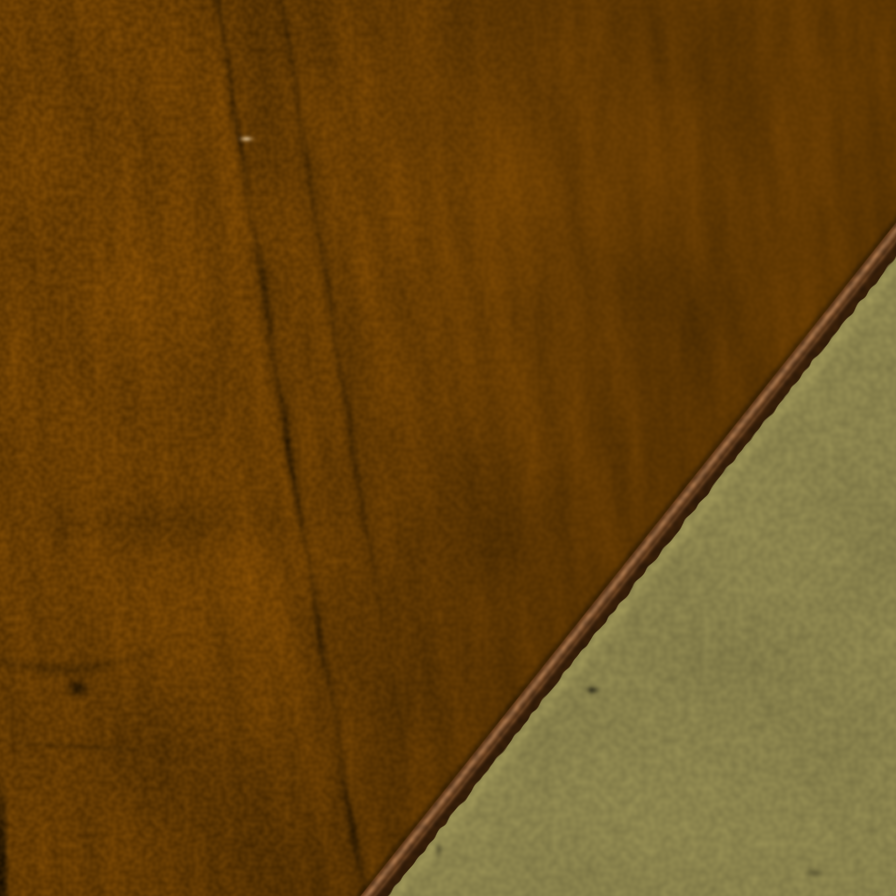
This texture is drawn by a WebGL 1 fragment shader. Its source:

```glsl
precision highp float;

uniform vec2 u_resolution;

vec2 hashGradient(vec2 cell) {
  vec3 h = fract(cell.xyx * vec3(0.1031, 0.1030, 0.0973));
  h += dot(h, h.yzx + 33.33);
  float angle = 6.2832 * fract((h.x + h.y) * h.z);
  return vec2(cos(angle), sin(angle));
}

float gradientNoise(vec2 p) {
  vec2 i = floor(p), f = fract(p);
  vec2 w = f * f * f * (f * (f * 6.0 - 15.0) + 10.0);
  float a = dot(hashGradient(i), f);
  float b = dot(hashGradient(i + vec2(1, 0)), f - vec2(1, 0));
  float c = dot(hashGradient(i + vec2(0, 1)), f - vec2(0, 1));
  float d = dot(hashGradient(i + vec2(1, 1)), f - vec2(1, 1));
  return mix(mix(a, b, w.x), mix(c, d, w.x), w.y);
}

float fbm(vec2 p) {
  float sum = 0.0, amp = 0.6;
  for (int i = 0; i < 4; i++) {
    sum += amp * gradientNoise(p);
    p = p * 2.03 + 17.1;
    amp *= 0.5;
  }
  return sum;
}

// Soft elliptical spot
float blob(vec2 p, vec2 center, vec2 radius) {
  vec2 q = (p - center) / radius;
  return exp(-dot(q, q));
}

float ridge(float d, float width) {
  return exp(-d * d / (width * width));
}

vec3 leather(vec2 uv, float edge) {
  // Broad light and shade
  float shade = 0.97 + 0.22 * fbm(uv * vec2(5.0, 4.0) + 3.0);
  shade += 0.10 * blob(uv, vec2(0.45, 0.70), vec2(0.22, 0.20));
  shade += 0.09 * blob(uv, vec2(0.08, 0.78), vec2(0.20, 0.30));
  shade += 0.06 * blob(uv, vec2(0.15, 0.30), vec2(0.20, 0.12));
  shade -= 0.09 * smoothstep(-0.28, 0.0, edge);
  shade -= 0.08 * blob(uv, vec2(0.75, 1.0), vec2(0.35, 0.16));
  shade -= 0.14 * blob(uv, vec2(0.18, 0.415), vec2(0.13, 0.025));

  // Vertical streaks, following the slant of the creases
  float across = uv.x - 0.241 - 0.165 * (1.0 - uv.y);
  shade += 0.15 * gradientNoise(vec2(across * 32.0, uv.y * 4.0));
  shade += 0.08 * gradientNoise(vec2(uv.x * 60.0, uv.y * 9.0) + 8.0);

  // Two parallel creases of uneven depth
  float wobble = 0.004 * gradientNoise(vec2(uv.y * 14.0, 2.5));
  for (int i = 0; i < 2; i++) {
    float k = float(i);
    float d = across + wobble - 0.0715 * k;
    float depth = 0.6 + 0.9 * gradientNoise(vec2(uv.y * 9.0, 4.3 + 5.0 * k));
    depth *= mix(1.0, 0.6 * smoothstep(0.14, 0.25, uv.y), k);
    shade -= depth * (0.34 * ridge(d, 0.0042) + 0.13 * ridge(d, 0.016));
    shade += 0.07 * depth * ridge(d + 0.012, 0.006);
  }
  shade -= 0.06 * ridge(across - 0.045, 0.03);

  // Knot with a curved wrinkle, and the dark lower left rim
  shade -= 0.55 * blob(uv, vec2(0.087, 0.232), vec2(0.010, 0.008));
  float wrinkle = uv.y - 0.253 - 2.0 * (uv.x - 0.07) * (uv.x - 0.07);
  shade -= 0.22 * ridge(wrinkle, 0.007) * ridge(uv.x - 0.07, 0.08);
  shade -= 0.15 * ridge(uv.y - 0.172 + 0.06 * uv.x, 0.004) * ridge(uv.x - 0.09, 0.06);
  shade -= 0.6 * (1.0 - smoothstep(0.002, 0.012, uv.x)) * (1.0 - smoothstep(0.05, 0.16, uv.y));

  // Fine grain, stronger on the left
  float grain = gradientNoise(uv * 170.0) + 0.7 * gradientNoise(uv * 95.0 + 40.0);
  shade += grain * mix(0.15, 0.06, smoothstep(0.2, 0.75, uv.x));

  vec3 color = vec3(0.405, 0.235, 0.010) * shade;
  color += vec3(0.012, 0.014, 0.010) * grain * (1.0 - uv.x);
  float chip = blob(uv, vec2(0.275, 0.845), vec2(0.006, 0.003));
  return mix(color, vec3(0.78, 0.66, 0.48), 0.85 * chip);
}

vec3 wall(vec2 uv, float edge) {
  float shade = 1.0 + 0.09 * fbm(uv * 6.0 + 9.0);
  shade += 0.09 * gradientNoise(uv * 130.0) + 0.06 * gradientNoise(uv * 60.0);
  shade += 0.10 * ridge(edge - 0.031, 0.007);
  shade -= 0.50 * blob(uv, vec2(0.661, 0.230), vec2(0.006, 0.004));
  shade -= 0.25 * blob(uv, vec2(0.909, 0.026), vec2(0.009, 0.005));
  shade -= 0.30 * blob(uv, vec2(0.490, 0.053), vec2(0.004, 0.007));
  return vec3(0.535, 0.507, 0.296) * shade;
}

// Raised seam: highlight on the upper lip, shadow below
vec3 seam(vec2 uv, float edge) {
  vec3 color = mix(vec3(0.36, 0.21, 0.09), vec3(0.20, 0.11, 0.03), smoothstep(0.008, 0.019, edge));
  color = mix(color, vec3(0.60, 0.42, 0.27), 0.9 * ridge(edge - 0.0065, 0.0032));
  color = mix(color, vec3(0.42, 0.27, 0.14), 0.6 * ridge(edge - 0.0135, 0.002));
  return color * (1.0 + 0.25 * gradientNoise(uv * 110.0));
}

void main() {
  vec2 uv = gl_FragCoord.xy / u_resolution;
  float aa = 1.0 / u_resolution.y;
  float edge = dot(uv - vec2(0.401, 0.0), vec2(0.7826, -0.6225));
  float ragged = edge + 0.003 * gradientNoise(uv * 70.0);

  vec3 color = leather(uv, edge);
  color *= 1.0 - 0.3 * ridge(edge, 0.004);
  color = mix(color, seam(uv, edge), smoothstep(0.001 - aa, 0.001 + aa, edge));
  color = mix(color, wall(uv, edge), smoothstep(0.0245 - aa, 0.0245 + aa, ragged));
  gl_FragColor = vec4(clamp(color, 0.0, 1.0), 1.0);
}
```
